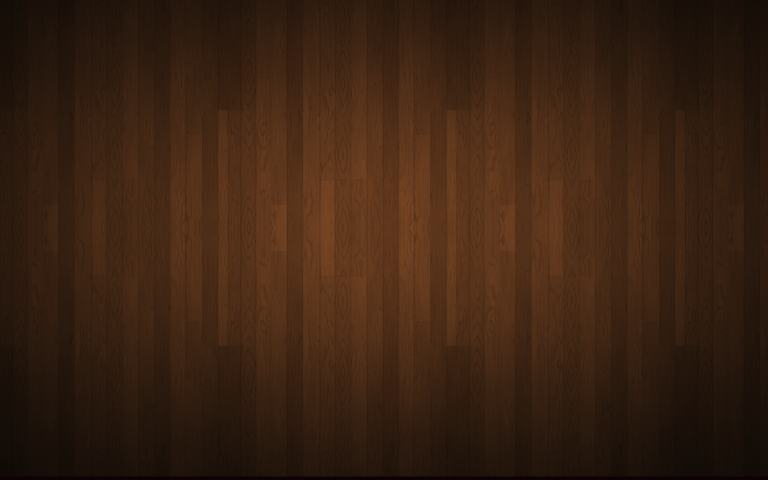
A Shadertoy shader for this texture:

```glsl
// Dark wooden planks under a soft warm spotlight.
// A tile of uneven planks repeats sideways and mirrors about one height;
// gradient noise draws the grain, and stretched rings form the knots.

#define UNITS 480.0                   // canvas height in layout units
#define TILE 228.5                    // width of the repeating plank set
#define TILE_START 202.0              // left edge of one plank set
#define MIRROR_Y 252.0                // height of the mirror axis
#define WOOD vec3(0.422, 0.244, 0.126)
#define SHADOW vec3(0.032, 0.024, 0.017)
#define GLOW_CENTER vec2(0.80, 0.54)
#define GLOW_FALLOFF vec2(1.45, 4.45)
#define CONTRAST 0.74                 // tone difference between planks
#define GRAIN 0.16
#define FIBRE 0.085
#define SEAM 0.10

const int PLANKS = 15;

// Plank borders; the outer two overlap the ends of the tile.
const float EDGES[16] = float[16](-4.0, 16.0, 26.0, 39.0, 54.0, 69.0, 85.0,
    101.0, 118.0, 133.0, 149.0, 165.0, 181.0, 197.0, 212.0, 233.0);

// Tone between the end joints, tone beyond them, joint distance from axis.
const vec3 BOARDS[15] = vec3[15](
    vec3(0.82, 0.82, 999.0), vec3(1.02, 0.77, 118.0), vec3(0.86, 0.76, 118.0),
    vec3(0.90, 0.84, 118.0), vec3(1.00, 0.97, 150.0), vec3(1.09, 0.99, 23.5),
    vec3(0.81, 0.81, 999.0), vec3(1.04, 1.04, 999.0), vec3(1.11, 1.01, 48.0),
    vec3(0.91, 0.94, 48.0), vec3(0.98, 1.05, 48.0), vec3(0.94, 0.94, 999.0),
    vec3(0.82, 0.82, 999.0), vec3(1.03, 1.03, 999.0), vec3(1.02, 0.93, 94.0));

vec2 gradientAt(vec2 cell) {
    float angle = 6.2832 * fract(sin(dot(cell, vec2(127.1, 311.7))) * 4375.85);
    return vec2(cos(angle), sin(angle));
}

float gradientNoise(vec2 p) {
    vec2 i = floor(p), f = p - i;
    vec2 u = f * f * f * (f * (f * 6.0 - 15.0) + 10.0);
    vec2 o = vec2(1.0, 0.0);
    float low = mix(dot(gradientAt(i), f),
                    dot(gradientAt(i + o.xy), f - o.xy), u.x);
    float high = mix(dot(gradientAt(i + o.yx), f - o.yx),
                     dot(gradientAt(i + o.xx), f - o.xx), u.x);
    return mix(low, high, u.y);
}

// Coverage of the half line beyond an edge, smoothed over one pixel.
float beyond(float x, float edge, float pixel) {
    return clamp((x - edge) / pixel + 0.5, 0.0, 1.0);
}

// Thin broken growth lines; two planks carry narrow pointed knots.
float woodGrain(vec2 p, int plank) {
    vec2 seed = vec2(17.3, 9.1) * float(plank + 1);
    float wobble = gradientNoise(p * vec2(0.09, 0.020) + seed)
                 + 0.25 * gradientNoise(p * vec2(0.20, 0.07) + seed.yx);
    float growth = p.x * 0.11 + 3.0 * wobble;
    float strength = smoothstep(-0.2, 0.5,
                                gradientNoise(p * vec2(0.08, 0.02) - seed));
    if (plank == 3 || plank == 9) {
        float knotX = plank == 3 ? 46.8 : 141.0;
        float spacing = plank == 3 ? 150.0 : 72.0;
        float y = abs(mod(p.y + 0.5 * spacing, spacing) - 0.5 * spacing);
        vec2 q = pow(abs(vec2(p.x - knotX, y)) / vec2(3.4, 13.0), vec2(1.3));
        growth = pow(q.x + q.y, 0.77) + 0.6 * wobble;
        strength = mix(strength, 0.9, exp(-y * y / 900.0));
    }
    float line = pow(0.5 - 0.5 * cos(6.2832 * growth), 7.0);
    float fibre = gradientNoise(p * vec2(0.62, 0.035) + seed)
                + 0.5 * gradientNoise(p * vec2(0.45, 0.16) - seed);
    float cloud = gradientNoise(p * vec2(0.07, 0.016) + seed.yx);
    return GRAIN * strength * (0.2 - line) + FIBRE * fibre + 0.09 * cloud;
}

void mainImage(out vec4 fragColor, in vec2 fragCoord) {
    vec2 uv = fragCoord / iResolution.y;
    float pixel = UNITS / iResolution.y;
    vec2 p = uv * UNITS;
    p.x = mod(p.x - TILE_START, TILE);
    p.y = abs(p.y - MIRROR_Y);

    // Plank tones, end joints and faint seams of varied depth
    float tone = 0.0, seam = 0.0;
    int plank = 0;
    for (int i = 0; i < PLANKS; i++) {
        vec3 board = BOARDS[i];
        float cover = beyond(p.x, EDGES[i], pixel)
                    - beyond(p.x, EDGES[i + 1], pixel);
        tone += cover * mix(board.x, board.y, beyond(p.y, board.z, pixel));
        if (p.x >= EDGES[i]) plank = i;
        float side = abs(p.x - EDGES[i]);
        float depth = 0.3 + 0.7 * fract(float(i) * 0.618);
        seam = max(seam, depth * (1.0 - smoothstep(0.2, 1.4, side)));
        float joint = abs(p.y - board.z);
        seam = max(seam, 0.4 * cover * (1.0 - smoothstep(0.2, 1.4, joint)));
    }
    tone = mix(0.95, tone, CONTRAST);
    tone *= (1.0 + woodGrain(p, plank)) * (1.0 - SEAM * seam);

    // Warm spotlight fading to the borders
    vec2 d = uv - GLOW_CENTER;
    float light = exp(-dot(d * d, GLOW_FALLOFF));
    vec3 color = mix(SHADOW, WOOD, light) * tone;

    // Dark red strip along the lower border
    float strip = 1.0 - beyond(uv.y * UNITS, 3.5, pixel);
    color = mix(color, vec3(0.055, 0.008, 0.016), strip);
    fragColor = vec4(color, 1.0);
}
```
